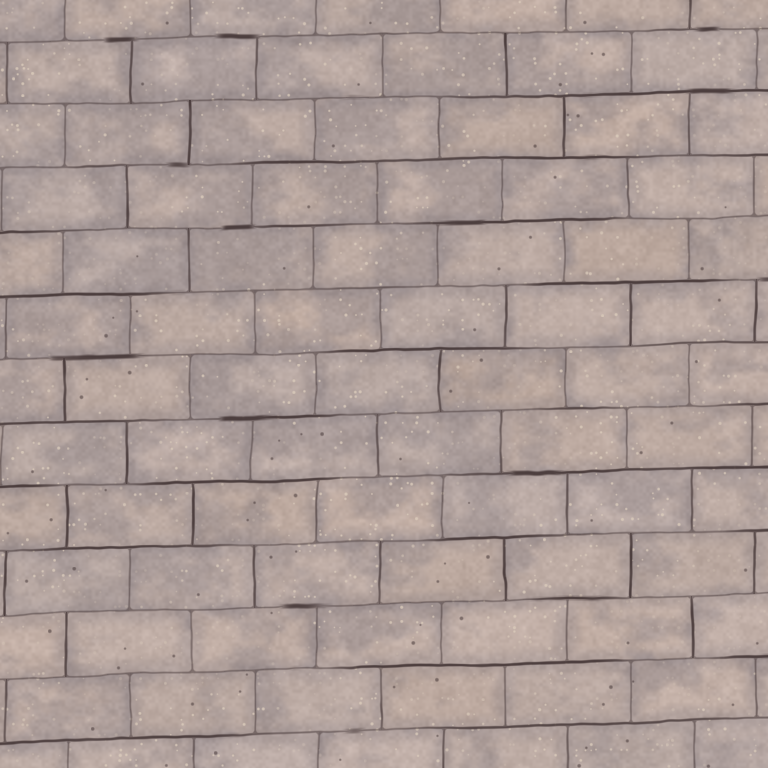
Write a WebGL 1 fragment shader that draws this texture.

```glsl
precision highp float;
// Weathered paving in running bond: about six bricks across and twelve rows down.
// Slightly tilted rows give the brick cells; distances to the cell sides draw thin,
// uneven joints, and layered noise adds stains, grain, pale grit and dark pits.

uniform vec2 u_resolution;

const vec2 BRICK = vec2(0.1628, 0.0830);
const vec3 CLAY = vec3(0.745, 0.674, 0.642);
const vec3 STAIN = vec3(0.590, 0.545, 0.550);
const vec3 GRIT = vec3(0.860, 0.800, 0.735);
const vec3 JOINT = vec3(0.270, 0.215, 0.215);

float hash(vec2 p) {
  return fract(sin(dot(p, vec2(127.1, 311.7))) * 43758.5453);
}

float noise(vec2 p) {
  vec2 i = floor(p);
  vec2 f = fract(p);
  f = f * f * (3.0 - 2.0 * f);
  return mix(mix(hash(i), hash(i + vec2(1.0, 0.0)), f.x),
             mix(hash(i + vec2(0.0, 1.0)), hash(i + vec2(1.0, 1.0)), f.x), f.y);
}

float fbm(vec2 p) {
  float sum = 0.0;
  float gain = 0.5;
  for (int i = 0; i < 4; i++) {
    sum += gain * noise(p);
    p = p * 2.03 + vec2(17.3, 9.1);
    gain *= 0.5;
  }
  return sum / 0.9375;
}

// Continuous row coordinate, counted downwards, with joints at whole numbers
float rowCoord(vec2 p) {
  float down = 1.0 - p.y;
  float tilt = p.x * (0.016 + 0.016 * down);
  float wobble = (noise(p * vec2(11.0, 15.0)) - 0.5) * 0.004
               + (noise(p * 70.0) - 0.5) * 0.0014;
  return (down + tilt + wobble - 0.0534) / BRICK.y;
}

// Continuous column coordinate within a row; odd rows move by half a brick
float columnCoord(vec2 p, float row) {
  float shift = 0.005 + 0.080 * mod(row, 2.0) + (hash(vec2(row, 4.7)) - 0.5) * 0.008;
  float wobble = (noise(p * vec2(14.0, 18.0) + 31.0) - 0.5) * 0.004
               + (noise(p * 75.0 + 8.0) - 0.5) * 0.0014;
  return (p.x + wobble - shift) / BRICK.x;
}

// Joint coverage: strong joints are both wider and darker
float jointMask(float d, float strength, float pixel) {
  float halfWidth = mix(0.0007, 0.0018, strength);
  float soft = 0.0005 + 0.6 * pixel;
  float cover = 1.0 - smoothstep(halfWidth - soft, halfWidth + soft, d);
  return cover * mix(0.28, 1.0, strength);
}

// Scattered round specks, at most one in each small cell
float specks(vec2 p, float count, float density, float pixel) {
  vec2 q = p * count;
  vec2 cell = floor(q);
  vec2 center = 0.3 + 0.4 * vec2(hash(cell + 3.1), hash(cell + 7.7));
  float radius = mix(0.12, 0.30, hash(cell + 5.3));
  float soft = 0.08 + 0.5 * pixel * count;
  float disc = 1.0 - smoothstep(radius - soft, radius + soft, length(fract(q) - center));
  return disc * step(1.0 - density, hash(cell + 11.9));
}

void main() {
  vec2 p = gl_FragCoord.xy / u_resolution;
  float pixel = 1.0 / min(u_resolution.x, u_resolution.y);

  // Brick cell and distances to its nearest upright and level joints
  float v = rowCoord(p);
  float row = floor(v);
  float u = columnCoord(p, row);
  vec2 brick = vec2(floor(u), row);
  vec2 nearest = floor(vec2(u, v) + 0.5);
  vec2 side = abs(vec2(u, v) - nearest) * BRICK;
  float edge = min(side.x, side.y);

  // Clay with a tone of its own for each brick
  float tone = hash(brick + 2.3);
  vec3 color = CLAY * (1.0 + (tone - 0.5) * 0.05);
  color += vec3(0.008, 0.0, -0.010) * (hash(brick + 9.4) - 0.5) * 2.0;

  // Grey discoloration near the sides and in blotches, stronger at upper left
  float cloud = fbm(p * vec2(17.0, 23.0) + hash(brick) * 9.0);
  float border = 1.0 - smoothstep(0.0, 0.022, edge + (cloud - 0.5) * 0.022);
  float grime = 0.20 * (1.0 - smoothstep(0.1, 0.75, distance(p, vec2(0.3, 0.72))));
  float blotch = smoothstep(0.48, 0.80, cloud + grime + (tone - 0.5) * 0.15);
  color = mix(color, STAIN, clamp(0.42 * border + 0.55 * blotch, 0.0, 0.8));

  // Fine grain, pale grit and rare pits
  float grain = 0.6 * noise(p * 230.0) + 0.4 * noise(p * 110.0 + 5.0);
  color += (grain - 0.5) * 0.075 + (fbm(p * 38.0) - 0.5) * 0.05;
  float gritty = smoothstep(0.3, 0.7, noise(p * 15.0 + 40.0));
  color = mix(color, GRIT, specks(p, 150.0, 0.10, pixel) * (0.25 + 0.55 * gritty));
  color = mix(color, JOINT, specks(p + 0.37, 125.0, 0.008, pixel) * 0.55);

  // Worn joints: level ones fade along their length, upright ones differ in turn
  float levelWear = smoothstep(0.22, 0.80, noise(vec2(p.x * 8.0, nearest.y * 7.3)));
  float uprightWear = hash(vec2(nearest.x, row) + 6.1)
                    * (0.7 + 0.5 * noise(p * 40.0));
  float joint = max(jointMask(side.y, levelWear, pixel),
                    jointMask(side.x, clamp(uprightWear, 0.0, 1.0), pixel));
  float corner = 0.006 - length(max(0.006 - side, 0.0));
  joint = max(joint, jointMask(corner, 0.35, pixel));

  // A few broken stretches open into wider dark gaps
  float gap = smoothstep(0.80, 0.92, noise(vec2(p.x * 13.0, nearest.y * 5.7 + 2.0)));
  joint = max(joint, gap * (1.0 - smoothstep(0.001, 0.0035 + pixel, side.y)));
  color = mix(color, JOINT, joint * 0.92);

  gl_FragColor = vec4(clamp(color, 0.0, 1.0), 1.0);
}
```
